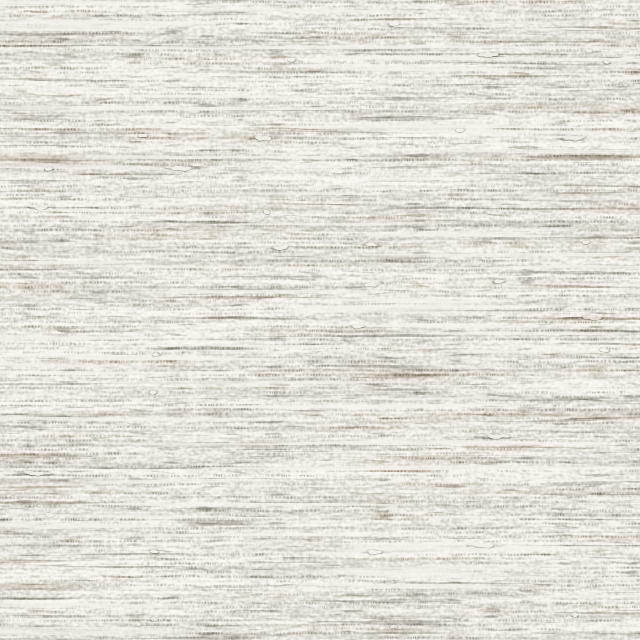
This texture is drawn by a three.js fragment shader. Its source:

```glsl
// Pale grasscloth: fine horizontal fibres, stitched threads and small slubs.
varying vec2 vUv;

#define BASE_TONE 0.915
#define GRAIN_CONTRAST 0.085
#define THREAD_CONTRAST 0.05
#define STREAK_CONTRAST 0.03
#define BAND_CONTRAST 0.014
#define SEAM_DEPTH 0.17
#define STITCH_DEPTH 0.2
#define THREAD_ROWS 146.0
#define STITCHES_ACROSS 176.0
#define SLUB_GRID vec2(6.0, 17.0)
#define DARK_STRAW vec3(0.70, 0.68, 0.64)
#define PALE_STRAW vec3(0.97, 0.96, 0.935)

const float TAU = 6.28318;

float hash(vec2 p) {
  vec3 q = fract(vec3(p.xyx) * 0.1031);
  q += dot(q, q.yzx + 33.33);
  return fract((q.x + q.y) * q.z);
}

float cornerSlope(vec2 cell, vec2 offset) {
  float angle = TAU * hash(cell);
  return dot(vec2(cos(angle), sin(angle)), offset);
}

// Gradient noise, roughly -1 to 1
float noise(vec2 p) {
  vec2 i = floor(p), f = fract(p);
  vec2 u = f * f * f * (f * (f * 6.0 - 15.0) + 10.0);
  vec2 e = vec2(0.0, 1.0);
  float low = mix(cornerSlope(i, f), cornerSlope(i + e.yx, f - e.yx), u.x);
  float high = mix(cornerSlope(i + e, f - e), cornerSlope(i + e.yy, f - e.yy), u.x);
  return 1.5 * mix(low, high, u.y);
}

// Tone of one thread: its own level, drifting along its length
float threadTone(float row, float x) {
  float level = hash(vec2(row, 3.0)) - 0.5;
  return level + 1.2 * noise(vec2(x * 4.0 + 50.0 * hash(vec2(row, 29.0)), row + 0.5));
}

// Stacked threads with crisp borders
float threads(vec2 uv, float rows) {
  float y = uv.y * rows;
  float row = floor(y);
  float border = smoothstep(0.6, 1.0, fract(y));
  return mix(threadTone(row, uv.x), threadTone(row + 1.0, uv.x), border);
}

// Rows of small dark gaps between stitches, fading in and out
float stitches(vec2 uv) {
  float y = uv.y * THREAD_ROWS;
  float row = floor(y);
  float phase = hash(vec2(row, 17.0)) + 1.1 * noise(vec2(uv.x * 50.0, row + 0.5));
  float gap = 0.5 + 0.5 * cos(TAU * (uv.x * STITCHES_ACROSS + phase));
  float profile = 0.5 - 0.5 * cos(TAU * y);
  float presence = smoothstep(-0.6, 0.5, noise(vec2(uv.x * 5.0, row * 0.61 + 9.0)));
  float wear = 0.75 + 0.9 * noise(vec2(uv.x * 55.0, row + 7.5));
  return (0.25 + 0.75 * gap) * profile * presence * wear;
}

// Thin dark lines where fibres part: long splits and short dashes
float seams(vec2 uv) {
  float split = smoothstep(0.38, 0.72, noise(uv * vec2(3.5, 150.0) + 41.3));
  float dash = smoothstep(0.4, 0.75, noise(uv * vec2(18.0, 170.0) + 73.7));
  return split + 0.9 * dash;
}

// Light ragged knots: x is the body, y is the shaded outline
vec2 slubs(vec2 uv) {
  vec2 cell = floor(uv * SLUB_GRID);
  float size = hash(cell + 57.0);
  vec2 centre = vec2(0.25, 0.3) + vec2(0.5, 0.4) * vec2(hash(cell + 5.0), hash(cell + 91.0));
  vec2 d = (fract(uv * SLUB_GRID) - centre) / SLUB_GRID;
  d.y += 0.0015 * noise(vec2(uv.x * 60.0, cell.y + 0.4));
  float r = length(d / mix(vec2(0.006, 0.0034), vec2(0.03, 0.0042), vec2(size * size, size)));
  r += 0.45 * noise(uv * vec2(95.0, 130.0));
  float rim = smoothstep(0.6, 0.95, r) * (1.0 - smoothstep(0.95, 1.35, r));
  rim *= mix(0.4, 1.0, smoothstep(0.001, -0.0015, d.y));
  float strength = smoothstep(0.45, 0.8, hash(cell + 211.0));
  return strength * vec2(1.0 - smoothstep(0.6, 0.95, r), rim);
}

void main() {
  // Fibres wander slightly from the horizontal
  vec2 uv = vUv;
  uv.y += 0.0012 * noise(vUv * vec2(6.0, 20.0) + 3.1);

  // Layers from broad bands to fine grain
  float bands = noise(uv * vec2(1.6, 14.0) + 12.4);
  float streaks = noise(uv * vec2(1.6, 85.0) + 25.6) + 0.6 * noise(uv * vec2(11.0, 60.0) + 61.2);
  float strands = 0.8 * threads(uv, 122.0) + threads(uv + 0.37, 210.0);
  float grain = noise(uv * vec2(32.0, 215.0) + 8.7) + noise(uv * vec2(150.0, 215.0) + 31.9);
  float paleThread = smoothstep(0.3, 0.55, noise(uv * vec2(1.8, 105.0) + 95.3));
  vec2 slub = slubs(uv);

  float tone = BASE_TONE + BAND_CONTRAST * bands + STREAK_CONTRAST * streaks;
  tone += THREAD_CONTRAST * strands + GRAIN_CONTRAST * grain;
  tone -= SEAM_DEPTH * seams(uv) + STITCH_DEPTH * stitches(uv);
  tone = mix(tone, 0.97, 0.7 * paleThread);
  tone = mix(tone, 0.96, 0.8 * slub.x) - 0.2 * slub.y;

  // Ease the highlights into the paper white
  float over = max(tone - 0.91, 0.0);
  tone = max(min(tone, 0.91) + 0.075 * (1.0 - exp(-over / 0.075)), 0.5);

  // Straw colours, warmer along some of the darker strands
  vec3 colour = mix(DARK_STRAW, PALE_STRAW, (tone - 0.68) / 0.28);
  float warmth = smoothstep(-0.1, 0.6, noise(uv * vec2(3.0, 60.0) + 87.5));
  colour += vec3(0.012, 0.0, -0.02) * warmth * smoothstep(0.93, 0.75, tone);

  gl_FragColor = vec4(colour, 1.0);
}
```
